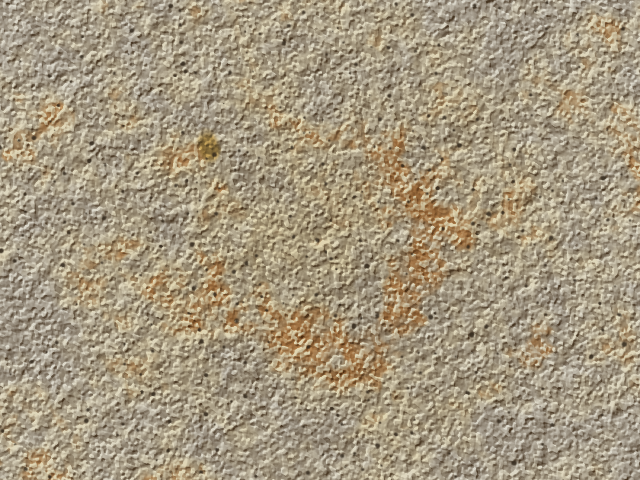
Write a Shadertoy shader that draws this texture.

```glsl
// Weathered sandstone: pale gritty grains lit from the upper left, small dark
// pits, and a broken ring of ochre staining. Grains, lumps and patches all come
// from one smooth cellular noise at several scales; relief is lit by its slope.

const vec3 SHADOW_STONE = vec3(0.41, 0.35, 0.27);
const vec3 PALE_STONE   = vec3(0.78, 0.75, 0.67);
const vec3 COOL_TINT    = vec3(0.99, 1.00, 1.04);
const vec3 WARM_TINT    = vec3(1.01, 0.985, 0.90);
const vec3 OCHRE_DARK   = vec3(0.42, 0.27, 0.13);
const vec3 OCHRE_LIGHT  = vec3(0.77, 0.56, 0.34);
const vec3 PIT_COLOR    = vec3(0.20, 0.16, 0.11);
const vec3 LICHEN_COLOR = vec3(0.56, 0.44, 0.20);

const vec2 LIGHT_DIR = vec2(-0.6, 0.8);
const float GRAIN_SCALE = 150.0;

vec3 hash3(vec2 cell) {
    vec3 q = fract(cell.xyx * vec3(0.1031, 0.1030, 0.0973));
    q += dot(q, q.yxz + 33.33);
    return fract((q.xxy + q.yzz) * q.zyx);
}

// Cellular noise: random values of scattered points, blended by nearness
float softCells(vec2 p) {
    vec2 base = floor(p);
    float total = 0.0, weights = 0.0;
    for (int y = -1; y <= 1; y++)
    for (int x = -1; x <= 1; x++) {
        vec2 cell = base + vec2(x, y);
        vec3 rnd = hash3(cell + 17.0);
        vec2 d = cell + rnd.xy - p;
        float w = exp(-6.0 * dot(d, d));
        total += w * rnd.z;
        weights += w;
    }
    return total / weights;
}

// Height of the surface: grains on small and larger lumps
float relief(vec2 p) {
    return softCells(p * GRAIN_SCALE)
         + softCells(p * 62.0 + 40.0)
         + 1.5 * softCells(p * 26.0 + 90.0);
}

// Broad uneven patches, centred on 0.5
float patches(vec2 p) {
    return 0.4 * softCells(p * 7.0 + 5.0)
         + 0.35 * softCells(p * 19.0 + 31.0)
         + 0.25 * softCells(p * 48.0 + 63.0);
}

float blob(vec2 p, vec2 center, float radius) {
    vec2 d = (p - center) / radius;
    return exp(-dot(d, d));
}

// Round holes of mixed size, one possible in each cell
float pits(vec2 p, float scale, float density, float wobble, float pixel) {
    vec2 q = p * scale;
    vec2 base = floor(q);
    float soft = 0.04 + pixel * scale * 0.6;
    float cover = 0.0;
    for (int y = -1; y <= 1; y++)
    for (int x = -1; x <= 1; x++) {
        vec2 cell = base + vec2(x, y);
        vec3 rnd = hash3(cell + 211.0);
        float size = hash3(cell + 307.0).x;
        float radius = mix(0.05, 0.15, size * size);
        float d = length(cell + rnd.xy - q) + wobble;
        float hole = 1.0 - smoothstep(radius - soft, radius + soft, d);
        cover = max(cover, hole * step(rnd.z, density));
    }
    return cover;
}

// Broken ring, strongest toward its lower right, with one outlying spot
float stainShape(vec2 p) {
    vec2 d = p - vec2(0.66, 0.50);
    float r = length(d);
    float ring = exp(-pow((r - 0.225) / 0.085, 2.0));
    float side = 0.55 + 0.5 * dot(d / max(r, 0.001), vec2(0.8, -0.6));
    return ring * side + 0.75 * blob(p, vec2(1.12, 0.28), 0.07);
}

void mainImage(out vec4 fragColor, in vec2 fragCoord) {
    float pixel = 1.0 / iResolution.y;
    vec2 p = fragCoord * pixel;

    // Relief lighting and grain tone
    float grain = softCells(p * GRAIN_SCALE);
    float slope = relief(p) - relief(p + LIGHT_DIR * 0.0045);
    float patchy = patches(p);
    float center = blob(p, vec2(0.68, 0.46), 0.48);
    float tone = 0.68 + 0.55 * (grain - 0.5) + 0.75 * slope
               + 0.35 * (patchy - 0.5) - 0.06 * center;

    // Pits, with a lit wall on the side away from the light
    float density = mix(0.14, 0.42, center);
    float wobble = 0.08 * (grain - 0.5);
    float pit = pits(p, 30.0, density, wobble, pixel);
    float rim = pits(p + LIGHT_DIR * 0.006, 30.0, density, wobble, pixel);
    tone = clamp(tone + 0.25 * rim, -0.35, 1.25);

    // Stone, warmer toward the middle
    float warmth = clamp(0.2 + 0.65 * center + 1.8 * (patchy - 0.5), 0.0, 1.0);
    vec3 color = mix(SHADOW_STONE, PALE_STONE, tone);
    color *= mix(COOL_TINT, WARM_TINT, warmth);

    // Ochre shows between the pale grain tops
    float field = 0.62 * stainShape(p) + 1.6 * (patchy - 0.5);
    float stain = smoothstep(0.18, 0.72, field);
    float exposed = 1.0 - smoothstep(0.35, 0.95, 0.5 * grain + 0.45 * tone);
    color = mix(color, mix(OCHRE_DARK, OCHRE_LIGHT, tone), stain * exposed);

    // Small yellow-brown lichen spot
    vec2 fromSpot = (p - vec2(0.43, 0.69)) * vec2(1.1, 0.85);
    float spotEdge = length(fromSpot) + 0.03 * (patchy - 0.5);
    float lichen = 1.0 - smoothstep(0.018, 0.034, spotEdge);
    color = mix(color, LICHEN_COLOR * (0.6 + 0.6 * tone), 0.8 * lichen);

    color = mix(color, PIT_COLOR, 0.85 * pit);
    fragColor = vec4(clamp(color, 0.0, 1.0), 1.0);
}
```
